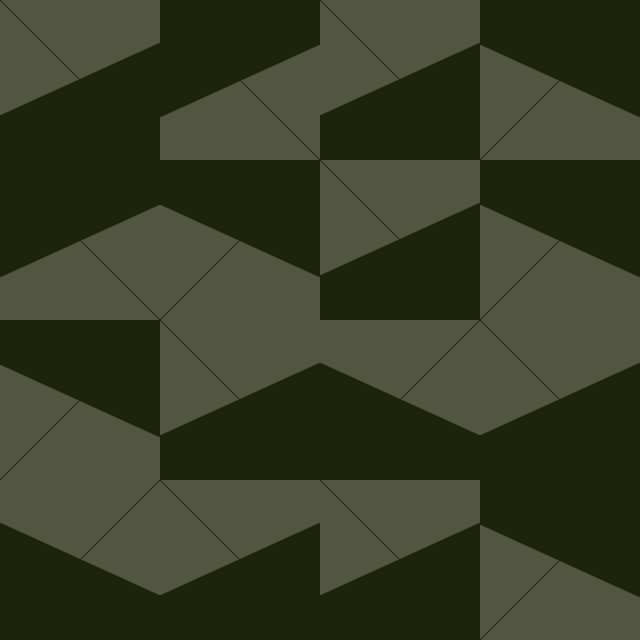
Give the GLSL for this pattern, as a Shadertoy shader.

```glsl
// Four by four grid of slant-cut two-tone tiles, each mirrored and scored by a hairline.

const float GRID = 4.0;                       // tiles across and down
const vec3 DARK = vec3(0.110, 0.141, 0.039);
const vec3 LIGHT = vec3(0.322, 0.334, 0.251);
const float CUT_HEIGHT = 0.721;               // cut position on the corner side, in tiles
const float CUT_SLOPE = 0.455;                // fall of the cut across one tile
const float LINE_WIDTH = 0.0052;              // hairline thickness, in tiles
const int RIGHT_MASK = 0x2141;                // bit set: light corner on the right
const int TOP_MASK = 0x54E7;                  // bit set: light corner at the top
const int SAMPLES = 3;                        // antialiasing samples per axis

// Tile-local position measured from the light corner
vec2 cornerSpace(vec2 p) {
    ivec2 cell = ivec2(mod(floor(p), GRID));
    int index = cell.y * int(GRID) + cell.x;
    vec2 flip = vec2((RIGHT_MASK >> index) & 1, (TOP_MASK >> index) & 1);
    return mix(fract(p), 1.0 - fract(p), flip);
}

// Fraction of a sample inside a shape, from its signed distance
float coverage(float dist, float width) {
    return clamp(0.5 - dist / width, 0.0, 1.0);
}

// Light coverage of the tiling, minus the diagonal hairline
float tileLight(vec2 p, float width) {
    vec2 q = cornerSpace(p);
    float cut = (q.y + CUT_SLOPE * q.x - CUT_HEIGHT) / length(vec2(1.0, CUT_SLOPE));
    float hairline = abs(q.x - q.y) * inversesqrt(2.0) - 0.5 * LINE_WIDTH;
    return coverage(cut, width) * (1.0 - coverage(hairline, width));
}

void mainImage(out vec4 fragColor, in vec2 fragCoord) {
    float pixel = GRID / iResolution.y;
    float step1 = 1.0 / float(SAMPLES);
    float light = 0.0;

    // Average subpixel samples so the tile borders are smooth too
    for (int j = 0; j < SAMPLES; j++) {
        for (int i = 0; i < SAMPLES; i++) {
            vec2 offset = (vec2(i, j) + 0.5) * step1 - 0.5;
            light += tileLight((fragCoord + offset) * pixel, pixel * step1);
        }
    }
    light *= step1 * step1;

    fragColor = vec4(mix(DARK, LIGHT, light), 1.0);
}
```
